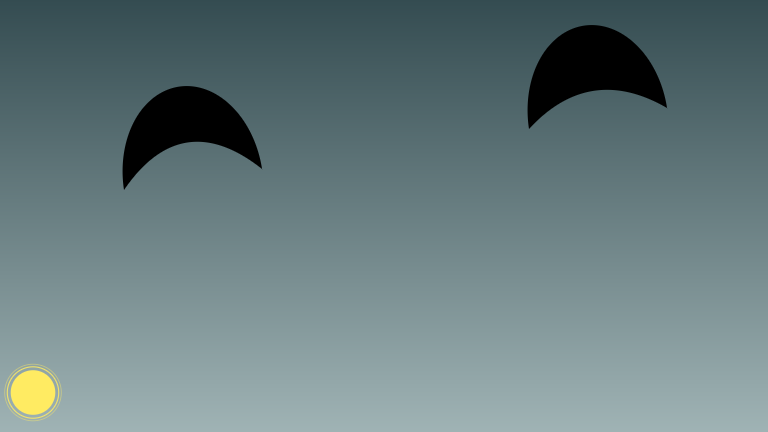
Write a WebGL 1 fragment shader that draws this background.

```glsl
precision highp float;

uniform vec2 u_resolution;

const vec3 SKY_TOP = vec3(0.205, 0.298, 0.318);
const vec3 SKY_BOTTOM = vec3(0.625, 0.702, 0.708);
const vec3 CRESCENT_COLOR = vec3(0.0);
const vec3 SUN_COLOR = vec3(1.0, 0.922, 0.384);

const vec2 CRESCENT_RADII = vec2(0.1616, 0.2174);
const float CRESCENT_TILT = 0.151;

vec2 rotate(vec2 p, float angle) {
  float c = cos(angle);
  float s = sin(angle);
  return vec2(c * p.x + s * p.y, c * p.y - s * p.x);
}

// Soft coverage of a signed distance, one pixel wide
float coverage(float dist, float pixel) {
  return clamp(0.5 - dist / pixel, 0.0, 1.0);
}

float ellipseDistance(vec2 p, vec2 radii) {
  float k = length(p / radii);
  return k * (k - 1.0) / max(length(p / (radii * radii)), 0.0001);
}

// Positive below an arch that rises to the given height between its feet
float archDistance(vec2 p, float halfWidth, float rise) {
  float x = p.x / halfWidth;
  float slope = 2.0 * rise * x / halfWidth;
  return (rise * (1.0 - x * x) - p.y) / sqrt(1.0 + slope * slope);
}

// Upper half ellipse with an arch cut from its base
float crescentDistance(vec2 p, vec2 radii, float rise, float tilt) {
  vec2 q = rotate(p, tilt);
  return max(ellipseDistance(q, radii), archDistance(q, radii.x, rise));
}

float ringDistance(float radius, float ringRadius, float width) {
  return abs(radius - ringRadius) - 0.5 * width;
}

void main() {
  // Canvas height is one unit
  vec2 p = gl_FragCoord.xy / u_resolution.y;
  float pixel = 1.0 / u_resolution.y;

  vec3 color = mix(SKY_BOTTOM, SKY_TOP, p.y);

  // Two tilted crescents
  float left = crescentDistance(p - vec2(0.4468, 0.5845), CRESCENT_RADII, 0.0866, CRESCENT_TILT);
  float right = crescentDistance(p - vec2(1.3843, 0.7257), CRESCENT_RADII, 0.0648, CRESCENT_TILT);
  color = mix(color, CRESCENT_COLOR, coverage(min(left, right), pixel));

  // Sun disc with two thin rings
  float radius = length(p - vec2(0.0764, 0.0914));
  float disc = coverage(radius - 0.0516, pixel);
  float innerRing = 0.85 * coverage(ringDistance(radius, 0.0595, 0.0026), pixel);
  float outerRing = 0.45 * coverage(ringDistance(radius, 0.0655, 0.0020), pixel);
  color = mix(color, SUN_COLOR, max(disc, max(innerRing, outerRing)));

  gl_FragColor = vec4(color, 1.0);
}
```
